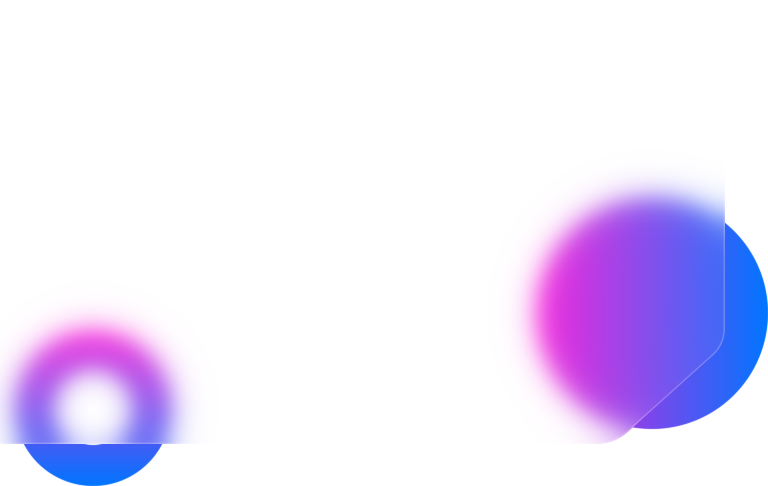
Give the GLSL for this background, as a Shadertoy shader.

```glsl
const vec3 WHITE = vec3(1.0);
const vec3 MAGENTA = vec3(0.95, 0.10, 0.85);
const vec3 BLUE = vec3(0.0, 0.46, 1.0);

// Glass pane: each plane holds an outward normal and its offset
const vec3 PANE_RIGHT = vec3(1.0, 0.0, 1.4918);
const vec3 PANE_BOTTOM = vec3(0.0, -1.0, -0.0864);
const vec3 PANE_CUT = vec3(0.668, -0.744, 0.7803);
const float BLUR = 0.0288;

float planeDistance(vec2 p, vec3 plane) {
    return dot(p, plane.xy) - plane.z;
}

float smoothMax(float a, float b, float k) {
    float h = max(k - abs(a - b), 0.0) / k;
    return max(a, b) + 0.25 * h * h * k;
}

float paneDistance(vec2 p, float rounding) {
    float d = smoothMax(planeDistance(p, PANE_RIGHT), planeDistance(p, PANE_CUT), rounding);
    return smoothMax(d, planeDistance(p, PANE_BOTTOM), rounding);
}

// Gaussian-like edge falloff
float coverage(float d, float softness) {
    return 0.5 - 0.5 * tanh(clamp(0.85 * d / softness, -9.0, 9.0));
}

// A blur that stops at the pane edge samples slightly inward of it
vec2 pushInside(vec2 p, vec3 plane, float reach) {
    float depth = max(-planeDistance(p, plane), 0.0);
    return p - plane.xy * (length(vec2(depth, reach)) - depth);
}

// Ring with a linear gradient along axis; a negative inner radius gives a disc
vec3 paintRing(vec3 base, vec2 p, vec2 center, float outer, float inner, vec2 axis, float softness) {
    vec2 q = p - center;
    float r = length(q);
    float alpha = coverage(r - outer, softness) - coverage(r - inner, softness);
    float t = clamp(0.5 + 0.5 * dot(q, axis) / outer, 0.0, 1.0);
    return mix(base, mix(MAGENTA, BLUE, t), clamp(alpha, 0.0, 1.0));
}

vec3 paintShapes(vec2 p, float softness) {
    vec3 color = paintRing(WHITE, p, vec2(1.3416, 0.356), 0.2387, -1.0, vec2(1.0, 0.0), softness);
    return paintRing(color, p, vec2(0.1914, 0.1605), 0.1605, 0.0761, vec2(0.0, -1.0), softness);
}

void mainImage(out vec4 fragColor, in vec2 fragCoord) {
    vec2 p = fragCoord / iResolution.y;
    float pixel = 1.0 / iResolution.y;

    // Crisp shapes behind the pane
    vec3 sharp = paintShapes(p, 0.4 * pixel);

    // Frosted view through the pane
    float reach = 0.8 * BLUR;
    vec2 q = pushInside(p, PANE_RIGHT, reach);
    q = pushInside(q, PANE_BOTTOM, reach);
    q = pushInside(q, PANE_CUT, reach);
    vec3 frosted = mix(paintShapes(q, BLUR), WHITE, 0.05);

    // Pale rim just inside the pane edge
    float d = paneDistance(p, 0.025);
    float rim = 1.0 - smoothstep(0.0, 0.003, abs(d + 0.0015));
    frosted = mix(frosted, WHITE, 0.22 * rim);

    float inside = 1.0 - smoothstep(-0.5 * pixel, 0.5 * pixel, d);
    fragColor = vec4(mix(sharp, frosted, inside), 1.0);
}
```
